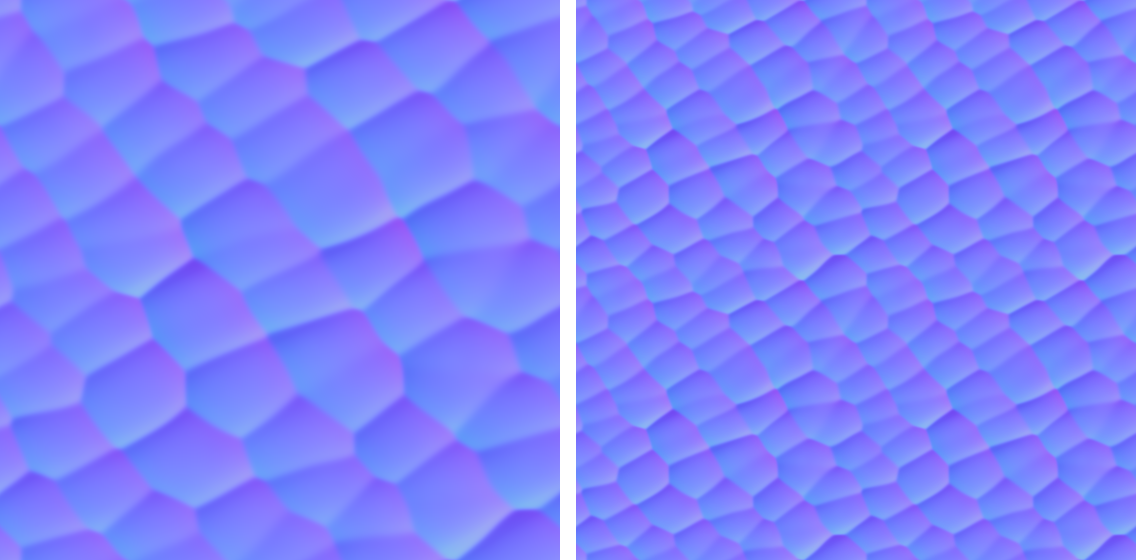
Left, the tile; right, the same tile 2 across and 2 down.
Write a Shadertoy shader that draws this texture map.

```glsl
// Integer lattice of slanted columns, periodic over the canvas
const mat2 LATTICE = mat2(5.0, -5.0, 4.0, 9.0);
const mat2 LATTICE_ADJUGATE = mat2(9.0, 5.0, -4.0, 5.0);
const float CELL_COUNT = 65.0;

vec2 hash2(vec2 p) {
    vec2 k = vec2(dot(p, vec2(127.1, 311.7)), dot(p, vec2(269.5, 183.3)));
    return fract(sin(k) * 43758.5453);
}

// Whole-number remainder, safe against rounding
vec2 wrap(vec2 i, float period) {
    return floor(mod(i + 0.5, period));
}

// Lattice points one canvas apart share the same key
vec2 latticeKey(vec2 id) {
    return wrap(LATTICE_ADJUGATE * id, CELL_COUNT);
}

// Smooth value noise with two channels, wrapping after "period" steps
vec2 wrapNoise(vec2 uv, float period) {
    vec2 p = uv * period;
    vec2 i = floor(p);
    vec2 f = fract(p);
    f = f * f * f * (f * (6.0 * f - 15.0) + 10.0);
    vec2 a = hash2(wrap(i, period));
    vec2 b = hash2(wrap(i + vec2(1.0, 0.0), period));
    vec2 c = hash2(wrap(i + vec2(0.0, 1.0), period));
    vec2 d = hash2(wrap(i + vec2(1.0, 1.0), period));
    return mix(mix(a, b, f.x), mix(c, d, f.x), f.y) - 0.5;
}

// Slope of one pillow: gentle in the middle, steeper at the rim
vec2 pillowSlope(vec2 offset) {
    vec2 rim = 1.0 + 1.6 * min(offset * offset, 0.4);
    return offset * vec2(1.25, 0.75) * rim;
}

// Soft Voronoi: blends the pillow slopes across the creases
vec2 cellSlope(vec2 q, vec2 jitter, vec2 sharpness, float tilt) {
    vec2 base = floor(q);
    vec2 sum = vec2(0.0);
    float total = 0.0;
    for (int y = -2; y <= 2; y++) {
        for (int x = -2; x <= 2; x++) {
            vec2 id = base + vec2(x, y);
            vec2 key = latticeKey(id);
            vec2 site = id + 0.5 + jitter * (hash2(key + 5.0) - 0.5);
            vec2 offset = q - site;
            vec2 lean = tilt * (hash2(key + 17.0) - 0.5);
            float weight = exp(-dot(sharpness, offset * offset));
            sum += weight * (pillowSlope(offset) + lean);
            total += weight;
        }
    }
    return sum / total;
}

// Packs a slope into colour, with green pointing down
vec3 encodeNormal(vec2 slope) {
    vec2 n = vec2(slope.x, -slope.y);
    float z = sqrt(max(1.0 - dot(n, n), 0.0));
    return 0.5 + 0.5 * vec3(n, z);
}

void mainImage(out vec4 fragColor, in vec2 fragCoord) {
    vec2 uv = fragCoord / iResolution.xy;

    // Uneven column widths and slightly bent cell borders
    vec2 bent = uv + 0.03 * wrapNoise(uv, 5.0) + 0.008 * wrapNoise(uv, 11.0);
    vec2 jitter = vec2(0.26, 0.8);
    vec2 sharpness = vec2(25.0, 11.0);
    vec2 slope = cellSlope(LATTICE * bent, jitter, sharpness, 0.1) * LATTICE;

    // Faint unevenness of the surface
    vec2 mottle = 0.03 * wrapNoise(uv, 14.0) + 0.015 * wrapNoise(uv, 31.0);
    vec2 bias = vec2(-0.018, -0.016);

    fragColor = vec4(encodeNormal(0.042 * slope + mottle + bias), 1.0);
}
```
